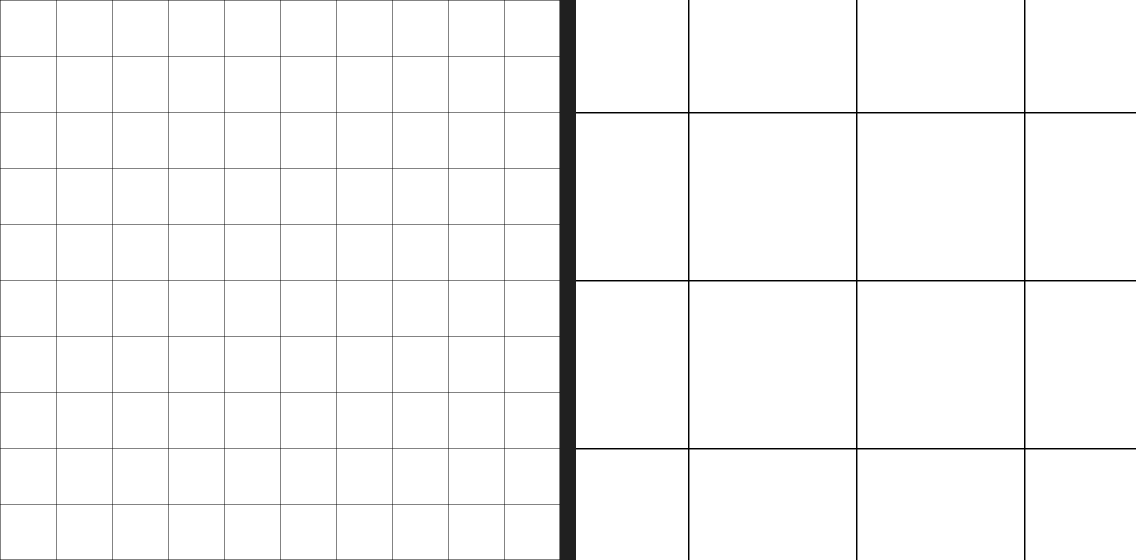
Left: the whole. Right: its middle third, enlarged.
Give the GLSL for this pattern, as a Shadertoy shader.

```glsl
// Plain square grid: ten by ten white cells ruled with black hairlines.
// Each axis finds its nearest rule and measures how much of the pixel the
// rule covers; the two coverages are then merged into one ink amount.

const float CELLS = 10.0;
const float LINE_WIDTH = 1.0 / 1152.0;
const vec3 PAPER = vec3(1.0);
const vec3 INK = vec3(0.0);

// Centre of the rule nearest to x; the last rule is kept inside the canvas.
float nearestRule(float x, float cells, float width) {
    float index = clamp(round((x - 0.5 * width) * cells), 0.0, cells);
    return min(index / cells + 0.5 * width, 1.0 - 0.5 * width);
}

// Share of a pixel of the given size at x that lies on a rule.
float ruleCoverage(float x, float pixel, float cells, float width) {
    float centre = nearestRule(x, cells, width);
    float low = max(x - 0.5 * pixel, centre - 0.5 * width);
    float high = min(x + 0.5 * pixel, centre + 0.5 * width);
    return clamp((high - low) / pixel, 0.0, 1.0);
}

void mainImage(out vec4 fragColor, in vec2 fragCoord) {
    vec2 pixel = 1.0 / iResolution.xy;
    vec2 uv = fragCoord * pixel;

    // Columns count from the left, rows from the top.
    float columns = ruleCoverage(uv.x, pixel.x, CELLS, LINE_WIDTH);
    float rows = ruleCoverage(1.0 - uv.y, pixel.y, CELLS, LINE_WIDTH);
    float ink = 1.0 - (1.0 - columns) * (1.0 - rows);

    fragColor = vec4(mix(PAPER, INK, ink), 1.0);
}
```
